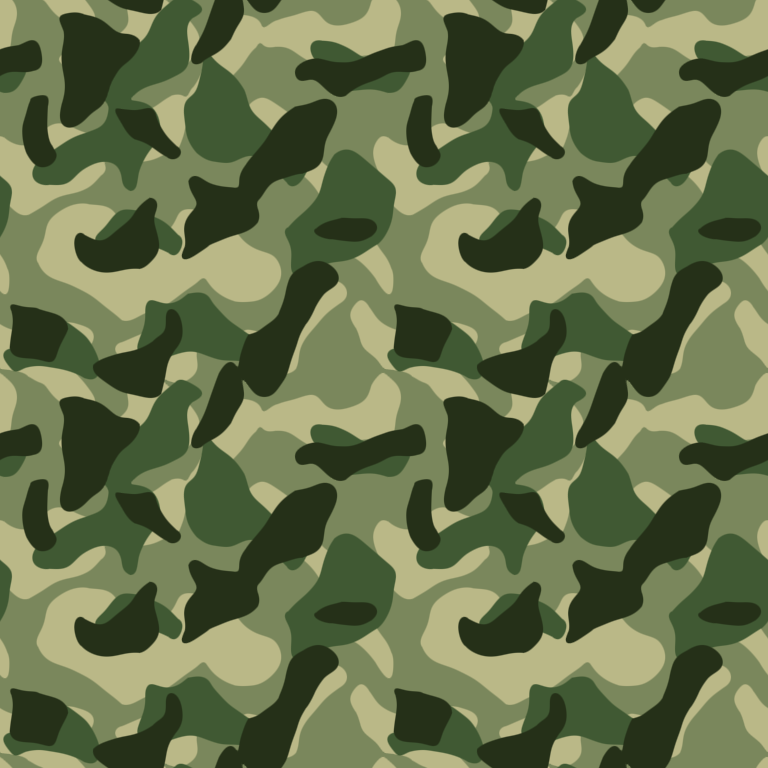
This pattern is drawn by a Shadertoy shader. Its source:

```glsl
struct Layer {
    vec3 colour;
    vec2 cells;        // blobs across and down one tile
    float halfLength;  // in tile units
    float radius;
    float tilt;        // largest angle from horizontal
    float seed;
};

const float REPEATS = 2.0;
const vec3 BASE = vec3(0.48, 0.53, 0.36);
const Layer LAYERS[3] = Layer[3](
    Layer(vec3(0.73, 0.72, 0.53), vec2(3.0, 4.0), 0.100, 0.062, 0.9, 11.0),
    Layer(vec3(0.25, 0.35, 0.20), vec2(2.0, 4.0), 0.099, 0.070, 0.7, 23.0),
    Layer(vec3(0.145, 0.19, 0.095), vec2(3.0, 4.0), 0.064, 0.050, 1.4, 37.0)
);
const float JITTER = 0.44;      // share of a cell
const float STAGGER = 0.25;     // sideways shift of alternate rows
const float SIZE_SPREAD = 0.25;
const float TAPER = 0.35;
const float BLEND = 0.02;       // rounding where blobs meet
const float WARP_CELLS = 5.0;   // whole noise cells per tile
const float WARP_AMOUNT = 0.13;
const float DETAIL_CELLS = 9.0;
const float DETAIL_AMOUNT = 0.035;
const float TAU = 6.28319;

vec3 hash3(vec2 cell, float seed) {
    highp uvec3 v = uvec3(cell, seed) * 1664525u + 1013904223u;
    for (int i = 0; i < 2; i++) {
        v.x += v.y * v.z;
        v.y += v.z * v.x;
        v.z += v.x * v.y;
        v ^= v >> 16u;
    }
    return vec3(v >> 16u) / 65535.0;
}

// Gradient noise that wraps after a whole number of cells
float gradientAt(vec2 cell, vec2 offset, float period, float seed) {
    float angle = TAU * hash3(mod(cell, period), seed).x;
    return dot(vec2(cos(angle), sin(angle)), offset);
}

float gradientNoise(vec2 p, float period, float seed) {
    vec2 cell = floor(p);
    vec2 f = p - cell;
    vec2 u = f * f * f * (f * (f * 6.0 - 15.0) + 10.0);
    vec2 e = vec2(1.0, 0.0);
    float low = mix(gradientAt(cell, f, period, seed),
                    gradientAt(cell + e.xy, f - e.xy, period, seed), u.x);
    float high = mix(gradientAt(cell + e.yx, f - e.yx, period, seed),
                     gradientAt(cell + e.xx, f - e.xx, period, seed), u.x);
    return mix(low, high, u.y);
}

vec2 warp(vec2 p, float cells, float seed) {
    return vec2(gradientNoise(p * cells, cells, seed),
                gradientNoise(p * cells, cells, seed + 1.0));
}

float smoothMin(float a, float b) {
    float h = max(BLEND - abs(a - b), 0.0) / BLEND;
    return min(a, b) - 0.25 * BLEND * h * h;
}

float taperedCapsule(vec2 p, float angle, float halfLength, float radius) {
    vec2 axis = vec2(cos(angle), sin(angle));
    float along = clamp(dot(p, axis), -halfLength, halfLength);
    return length(p - axis * along) - radius * (1.0 + TAPER * along / halfLength);
}

// Distance to one layer of scattered, bent blobs
float blobs(vec2 p, Layer layer) {
    p += WARP_AMOUNT * warp(p, WARP_CELLS, layer.seed)
       + DETAIL_AMOUNT * warp(p, DETAIL_CELLS, layer.seed + 2.0);
    vec2 home = floor(p * layer.cells);
    float d = 1.0;
    for (int y = -1; y <= 1; y++) {
        for (int x = -1; x <= 1; x++) {
            vec2 cell = home + vec2(x, y);
            vec2 id = mod(cell, layer.cells);
            vec3 place = hash3(id, layer.seed + 4.0);
            vec3 form = hash3(id, layer.seed + 5.0);
            vec2 centre = cell + 0.5 + JITTER * (place.xy - 0.5);
            centre.x += STAGGER * (2.0 * mod(id.y, 2.0) - 1.0);
            float size = 1.0 + SIZE_SPREAD * (2.0 * form.x - 1.0);
            float angle = layer.tilt * (2.0 * place.z - 1.0);
            angle += form.y < 0.5 ? 0.0 : 0.5 * TAU;
            d = smoothMin(d, taperedCapsule(p - centre / layer.cells, angle,
                          size * layer.halfLength, size * layer.radius));
        }
    }
    return d;
}

void mainImage(out vec4 fragColor, in vec2 fragCoord) {
    vec2 p = REPEATS * fragCoord / iResolution.xy;
    vec3 colour = BASE;
    for (int i = 0; i < 3; i++) {
        float d = blobs(p, LAYERS[i]);
        float edge = max(0.75 * fwidth(d), 1e-5);
        colour = mix(colour, LAYERS[i].colour, 1.0 - smoothstep(-edge, edge, d));
    }
    fragColor = vec4(colour, 1.0);
}
```
